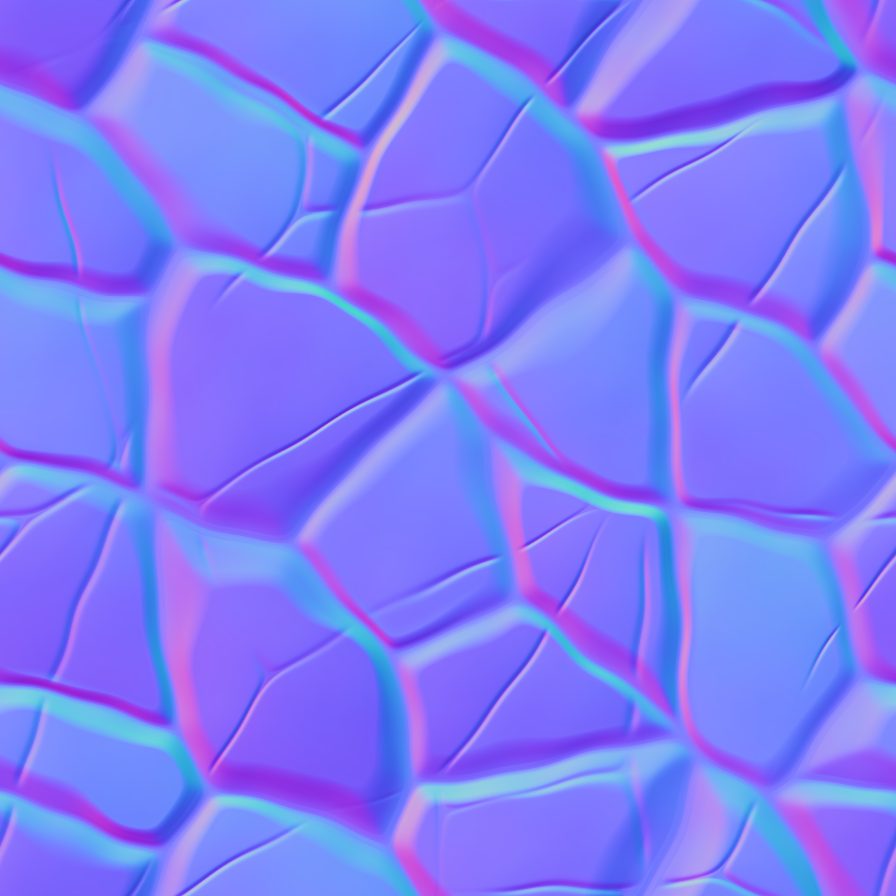
Reproduce this texture map procedurally as a Shadertoy shader.

```glsl
// Tileable normal map of bevelled, cracked stones crossed by thin fissures.
#define STONES 5.0          // stone lattice per side (whole number)
#define FISSURES 5.0        // fissure lattice per side (whole number)
#define SPARSE 0.26         // share of lattice sites left out
#define ROUNDING 0.022      // corner rounding, in cells
#define GAP 0.003           // half width of the joint floor
#define BEVEL_SLOPE 0.85
#define BEVEL_HEIGHT 0.0145
#define FISSURE_WIDTH 0.0034
#define FISSURE_DEPTH 0.0030
#define TILT 0.19           // random lean of each stone face
#define DOME 0.9            // curvature of each stone face
#define STEP 0.001          // distance for the height derivative

const float TAU = 6.2831853;

vec3 hash3(vec2 cell, float seed) {
    vec3 q = fract((cell.xyx + 5.7 + 17.3 * seed) * vec3(0.1031, 0.1030, 0.0973));
    q += dot(q, q.yxz + 33.33);
    return fract((q.xxy + q.yzz) * q.zyx);
}

// Layered sines with whole frequencies, about -1 to 1
float waves(vec2 p, float phase) {
    float s = sin(TAU * dot(p, vec2(2, 1)) + phase);
    s += sin(TAU * dot(p, vec2(-1, 3)) + 2.6 * phase);
    s += 0.5 * sin(TAU * dot(p, vec2(5, -2)) + 4.1 * phase + s);
    return s / 2.5;
}

float softMin(float a, float b, float k) {
    float h = max(k - abs(a - b), 0.0) / k;
    return min(a, b) - 0.25 * h * h * k;
}

// Wrapped site position in xy, random id in z, negative where left out
vec3 site(vec2 cell, float n, float seed) {
    vec2 wrapped = mod(cell + 0.5, n) - 0.5;
    vec3 h = hash3(wrapped, seed);
    return vec3(0.04 + 0.92 * h.xy, (h.z - SPARSE) / (1.0 - SPARSE));
}

// Wrapping cellular noise: edge distance, offset from the site, random id.
// Cells are long on the rising (lean 1) or falling (lean -1) diagonal.
vec4 cells(vec2 p, float n, float seed, float squash, float lean) {
    float a = 0.5 * (squash + 1.0), b = 0.5 * (squash - 1.0) * lean;
    mat2 metric = mat2(a, b, b, a);
    vec2 base = floor(p * n), f = p * n - base;
    vec2 nearest = vec2(0), nearestCell = vec2(0);
    float best = 1e3, id = 0.0;
    for (int y = -3; y <= 3; y++)
    for (int x = -3; x <= 3; x++) {
        vec2 o = vec2(x, y);
        vec3 s = site(base + o, n, seed);
        vec2 r = o + s.xy - f, m = metric * r;
        float d = dot(m, m);
        if (s.z >= 0.0 && d < best) { best = d; nearest = r; nearestCell = o; id = s.z; }
    }
    // Exponential sum over all borders rounds the corners
    float sum = 1e-20;
    for (int y = -3; y <= 3; y++)
    for (int x = -3; x <= 3; x++) {
        vec2 o = nearestCell + vec2(x, y);
        vec3 s = site(base + o, n, seed);
        vec2 r = o + s.xy - f, across = metric * (r - nearest);
        if (s.z >= 0.0 && dot(across, across) > 1e-4)
            sum += exp(-dot(0.5 * (metric * (r + nearest)), normalize(across)) / ROUNDING);
    }
    return vec4(-ROUNDING * log(sum) / n, -nearest / n, id);
}

// Height in x, extra slope of the stone face in yz
vec3 surface(vec2 uv) {
    vec2 p = uv + 0.014 * vec2(waves(uv, 1.0), waves(uv.yx, 2.0));
    p += 0.0015 * sin(TAU * (vec2(9, 11) * uv.yx + vec2(4, -3) * uv));
    vec4 stone = cells(p + vec2(0.06, 0.11), STONES, 1.0, 0.75, -1.0);
    vec4 crack = cells(p + vec2(0.13, 0.07), FISSURES, 2.0, 0.58, 1.0);

    // Joint floor, then a bevel that is steep or gentle on each side, flat top
    float x = stone.x - GAP;
    float rise = 0.5 * (x + sqrt(x * x + 8e-6));
    float steepness = exp(0.85 * waves(uv, 3.0 + 9.0 * stone.w));
    rise *= BEVEL_SLOPE * mix(1.0, steepness, smoothstep(0.0, 0.007, stone.x));
    float top = BEVEL_HEIGHT * (0.6 + 0.8 * fract(stone.w * 7.0));
    float height = softMin(rise, top, 0.005);
    float plateau = smoothstep(0.004, 0.022, stone.x);

    // Fissures that thin out in places
    float strength = plateau * smoothstep(-0.8, 0.3, waves(uv, 5.0));
    float c = max(crack.x, 0.0);
    float width = FISSURE_WIDTH * (1.0 + 0.4 * waves(uv.yx, 8.0));
    height -= strength * (FISSURE_DEPTH * exp(-c * c / (width * width)) + 0.0018 * exp(-c / 0.018));

    // Leaning, domed and gently rolling faces
    vec2 slope = vec2(-0.02, 0.03) - DOME * stone.yz;
    slope += TILT * vec2(0.3, 1.0) * (2.0 * stone.w - 1.0);
    slope += 0.11 * strength * vec2(-0.3, 1.0) * (2.0 * crack.w - 1.0);
    slope += 0.06 * vec2(waves(p, 4.0), waves(p, 6.0));
    slope += 0.018 * vec2(waves(4.0 * p, 2.0), waves(4.0 * p.yx, 7.0));
    return vec3(height, slope * plateau);
}

void mainImage(out vec4 fragColor, in vec2 fragCoord) {
    vec2 uv = fragCoord / iResolution.xy;
    vec3 here = surface(uv);
    float right = surface(uv + vec2(STEP, 0)).x;
    float above = surface(uv + vec2(0, STEP)).x;
    vec2 slope = (vec2(right, above) - here.x) / STEP + here.yz;

    // Encode with red facing left and green facing up
    slope *= 1.3 / (1.3 + 0.3 * length(slope));
    vec3 normal = normalize(vec3(slope.x, -slope.y, 1.0));
    fragColor = vec4(0.5 + 0.5 * normal, 1.0);
}
```
